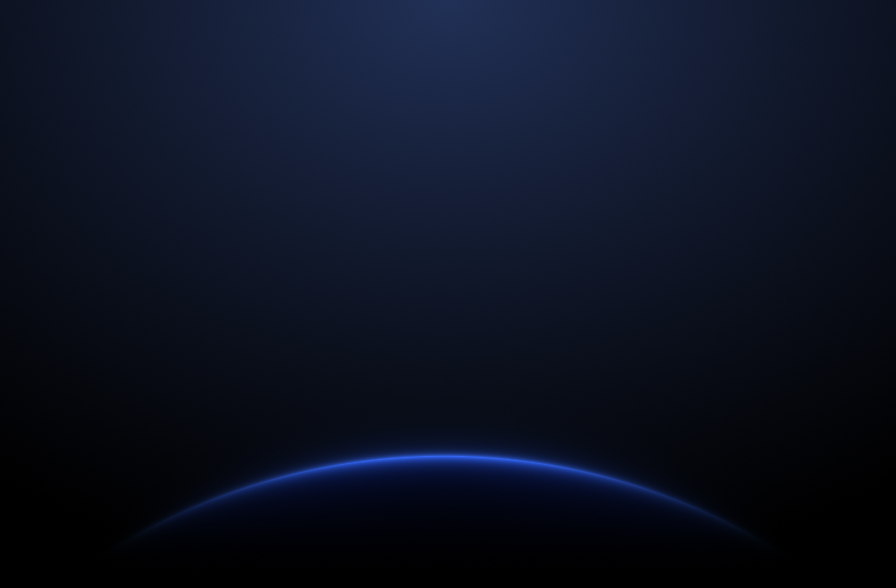
A WebGL 1 fragment shader for this background:

```glsl
precision highp float;
// Night sky lit from above, with a glowing blue planet rim along the bottom.

uniform vec2 u_resolution;

float hash(vec2 p) {
  vec3 q = fract(vec3(p.xyx) * 0.1031);
  q += dot(q, q.yzx + 33.33);
  return fract((q.x + q.y) * q.z);
}

// Soft light falling off from the top centre.
vec3 skyColor(vec2 p) {
  float reach = length(vec2(p.x * 0.75, 1.0 - p.y));
  return vec3(0.128, 0.188, 0.338) * pow(max(1.0 - reach, 0.0), 1.15);
}

void main() {
  // Canvas heights: x is centred, y rises from the lower edge.
  vec2 p = (gl_FragCoord.xy - vec2(0.5 * u_resolution.x, 0.0)) / u_resolution.y;

  // Signed distance to the planet, negative inside.
  float rimDistance = length(p - vec2(-0.007, -0.860)) - 1.084;
  float outside = max(rimDistance, 0.0);
  float inside = max(-rimDistance, 0.0);
  float side = abs(p.x + 0.007);

  // Planet body hides the sky.
  float body = 1.0 - smoothstep(-0.006, 0.004, rimDistance);
  vec3 color = skyColor(p) * (1.0 - 0.8 * body);

  // Atmosphere: a tight halo above, a deeper blue below.
  float haloFade = 1.0 - smoothstep(0.08, 0.62, side);
  vec3 halo = vec3(0.035, 0.085, 0.25) * exp(-outside / 0.024);
  vec3 depth = vec3(0.032, 0.085, 0.26) * exp(-inside / 0.042)
             + vec3(0.0, 0.004, 0.055) * exp(-inside / 0.11);
  color += mix(halo, depth, body) * haloFade;

  // Bright rim, dimming to teal at both ends.
  float rimFade = 1.0 - smoothstep(0.05, 0.60, side);
  vec3 rimColor = mix(vec3(0.15, 0.29, 0.64), vec3(0.07, 0.24, 0.36),
                      smoothstep(0.42, 0.58, side));
  float rim = exp(-outside / 0.0045 - inside / 0.009);
  color += rimColor * rim * (0.9 * rimFade + 0.1 * (1.0 - smoothstep(0.5, 0.6, side)));

  // Darkness along the lower edge, then dither against banding.
  color *= smoothstep(-0.01, 0.11, p.y);
  color += (hash(gl_FragCoord.xy) - 0.5) / 255.0;

  gl_FragColor = vec4(clamp(color, 0.0, 1.0), 1.0);
}
```
